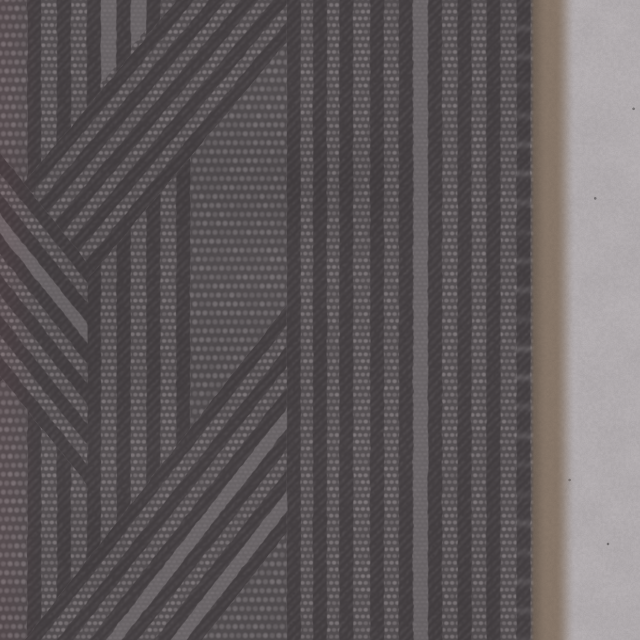
This pattern is drawn by a WebGL 2 fragment shader. Its source:

```glsl
#version 300 es
precision highp float;
// Woven fabric with straight ribs and crossing diagonal bands, beside a tan
// shadow strip and pale paper. Each region yields weights of groove, rib and
// solid yarn; a separate weave formula then shades every kind of yarn.

uniform vec2 u_resolution;
out vec4 outColor;

const vec3 GROOVE = vec3(0.270, 0.250, 0.260);
const vec3 CLOTH  = vec3(0.340, 0.320, 0.330);
const vec3 YARN   = vec3(0.410, 0.390, 0.400);
const vec3 GLINT  = vec3(0.480, 0.455, 0.465);
const vec3 TAN    = vec3(0.500, 0.440, 0.390);
const vec3 PAPER  = vec3(0.690, 0.670, 0.680);

// Groove centres of the straight panel, in percent of the width
const float PANEL[9] = float[9](45.9, 50.0, 54.1, 58.9, 63.4, 68.0, 72.6, 77.1, 81.8);

float hash(vec2 p) {
  vec3 q = fract(vec3(p.xyx) * 0.1031);
  q += dot(q, q.yzx + 33.33);
  return fract((q.x + q.y) * q.z);
}

float noise(vec2 p) {
  vec2 i = floor(p), f = fract(p);
  f = f * f * (3.0 - 2.0 * f);
  return mix(mix(hash(i), hash(i + vec2(1, 0)), f.x),
             mix(hash(i + vec2(0, 1)), hash(i + vec2(1, 1)), f.x), f.y);
}

// Soft mask of the interval from a to b
float span(float x, float a, float b, float soft) {
  return smoothstep(a - soft, a + soft, x) - smoothstep(b - soft, b + soft, x);
}

// Mask covering a whole row of evenly spaced grooves
float extent(float d, float first, float pitch, float count, float halfW, float soft) {
  return span(d, first - halfW, first + (count - 1.0) * pitch + halfW, soft);
}

// Evenly spaced grooves, first one centred at "first"
float grooves(float d, float first, float pitch, float count, float halfW, float soft) {
  float i = clamp(round((d - first) / pitch), 0.0, count - 1.0);
  return span(d - first - i * pitch, -halfW, halfW, soft);
}

// Gap that follows groove number i
float gap(float d, float first, float pitch, float i, float halfW, float soft) {
  float a = first + i * pitch;
  return span(d, a + halfW, a + pitch - halfW, soft);
}

// Weights of (groove, rib, solid) within a banded region
vec3 weights(float groove, float solid) {
  return vec3(groove, (1.0 - groove) * (1.0 - solid), solid * (1.0 - groove));
}

// Staggered elliptical stitches, with slightly uneven brightness
float stitches(vec2 p, vec2 cell, float shift) {
  vec2 g = p / cell;
  g.x += shift * mod(floor(g.y), 2.0);
  vec2 f = fract(g) - 0.5;
  float bump = 1.0 - smoothstep(0.12, 0.52, length(f * vec2(0.85, 1.15)));
  return bump * (0.65 + 0.5 * hash(floor(g)));
}

vec3 fabricWeights(vec2 p, float soft) {
  float down = 100.0 - p.y;
  float rise = down + 1.19 * (p.x - 44.9);   // upper rising band
  float low  = down + 1.28 * (p.x - 44.9);   // lower rising band
  float fall = down - 1.25 * p.x;            // falling band
  float slant = soft * 1.6;

  // Upright ribs, with two solid yarns above the rising band
  float above = 1.0 - smoothstep(-21.6 - slant, -21.6 + slant, rise);
  float solid = gap(p.x, 5.34, 4.66, 2.0, 1.1, soft) + gap(p.x, 5.34, 4.66, 3.0, 1.1, soft);
  vec3 w = weights(grooves(p.x, 5.34, 4.66, 6.0, 1.1, soft), solid * above)
         * extent(p.x, 5.34, 4.66, 6.0, 1.1, soft);

  // Diagonal bands, laid one over another
  w = mix(w, weights(grooves(rise, -18.9, 5.95, 5.0, 1.6, slant), 0.0),
          extent(rise, -18.9, 5.95, 5.0, 1.6, slant));
  solid = gap(low, 49.1, 6.46, 2.0, 1.6, slant) + gap(low, 49.1, 6.46, 4.0, 1.6, slant);
  w = mix(w, weights(grooves(low, 49.1, 6.46, 6.0, 1.6, slant), solid),
          extent(low, 49.1, 6.46, 6.0, 1.6, slant));
  solid = gap(fall, 25.5, 6.33, 1.0, 1.6, slant);
  w = mix(w, weights(grooves(fall, 25.5, 6.33, 6.0, 1.6, slant), solid),
          extent(fall, 25.5, 6.33, 6.0, 1.6, slant) * (1.0 - smoothstep(13.7 - soft, 13.7 + soft, p.x)));

  // Straight panel with one solid yarn
  float groove = 0.0;
  for (int i = 0; i < 9; i++) groove = max(groove, span(p.x - PANEL[i], -1.1, 1.1, soft));
  vec3 panel = weights(groove, span(p.x, 64.6, 66.9, soft));
  return mix(w, panel, smoothstep(44.8 - soft, 44.8 + soft, p.x));
}

vec3 fabric(vec2 p, float soft) {
  vec2 wobble = 0.2 * vec2(noise(p * 0.9), noise(p * 0.9 + 40.0)) - 0.1;
  vec3 w = fabricWeights(p + wobble, soft);
  float hatch = 0.5 + 0.5 * sin(6.2832 * (p.x * 0.75 - p.y * 0.72));
  vec3 plain = mix(CLOTH * 0.91, YARN * 1.04, stitches(p, vec2(1.05, 1.4), 0.5));
  vec3 dark  = mix(GROOVE * 0.95, CLOTH * 0.95, 0.6 * hatch * noise(p * 2.2 + 9.0) + 0.1 * hatch);
  vec3 rib   = mix(CLOTH * 0.94, GLINT, 0.85 * stitches(p, vec2(0.9, 1.05), 0.5));
  vec3 solid = YARN * (0.98 + 0.07 * stitches(p, vec2(0.8, 0.7), 0.5));
  vec3 c = plain * (1.0 - w.x - w.y - w.z) + dark * w.x + rib * w.y + solid * w.z;

  // Worn shading, a rosy left edge and faint cross threads on the selvage
  c *= 0.96 + 0.06 * noise(p * 0.07) + 0.04 * noise(p * 3.0);
  c += vec3(0.022, 0.0, 0.004) * (1.0 - smoothstep(0.0, 7.0, p.x));
  float thread = pow(0.5 + 0.5 * cos(p.y * 1.38), 6.0) * noise(vec2(3.0, p.y * 0.2));
  return c + 0.09 * thread * smoothstep(80.2, 80.8, p.x);
}

void main() {
  vec2 p = 100.0 * gl_FragCoord.xy / u_resolution;
  float soft = max(0.16, 70.0 / u_resolution.x);
  float grain = noise(p * 2.5) + noise(p * 6.0) - 1.0;

  // Paper with sparse specks, reached through a blurred tan strip
  vec3 paper = PAPER * (1.0 + 0.035 * grain + 0.03 * (noise(p * 0.25) - 0.5));
  vec2 speckCell = floor(p / 2.0);
  float speck = step(0.985, hash(speckCell + 7.0)) * (1.0 - smoothstep(0.1, 0.3, length(fract(p / 2.0) * 2.0 - 1.0)));
  paper *= 1.0 - 0.35 * speck;
  vec3 shade = TAN * (1.0 + 0.03 * grain) * mix(0.86, 1.04, smoothstep(83.0, 85.5, p.x));
  vec3 ground = mix(shade, paper, smoothstep(86.8, 90.0, p.x));
  vec3 color = mix(fabric(p, soft), ground, smoothstep(82.7, 83.6, p.x));
  outColor = vec4(color, 1.0);
}
```
